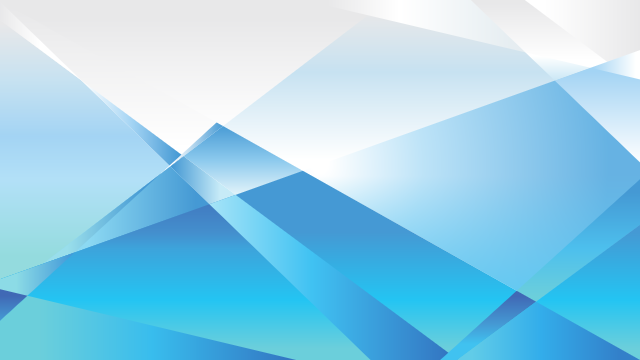
Reproduce this background procedurally as a Shadertoy shader.

```glsl
// Overlapping glassy facets in white, cyan and blue.
// Straight lines split a 16 x 9 canvas into half planes; products of their
// coverages mask each facet, which is then filled with a smooth colour ramp.

const vec3 WHITE = vec3(1.0);
const vec3 SILVER = vec3(0.91, 0.91, 0.915);
const vec3 ICE = vec3(0.78, 0.885, 0.945);
const vec3 SKY = vec3(0.64, 0.83, 0.955);
const vec3 AQUA = vec3(0.42, 0.81, 0.86);
const vec3 CYAN = vec3(0.14, 0.77, 0.95);
const vec3 BLUE = vec3(0.27, 0.60, 0.83);
const vec3 DEEP = vec3(0.25, 0.41, 0.71);

// Smooth coverage of the half plane below y = height + slope * x
float below(vec2 p, float height, float slope) {
    float dist = (height + slope * p.x - p.y) / sqrt(1.0 + slope * slope);
    return clamp(0.5 + dist * iResolution.y / 9.0, 0.0, 1.0);
}

// Two colour ramp between lo and hi
vec3 ramp(vec3 a, vec3 b, float lo, float hi, float t) {
    return mix(a, b, clamp((t - lo) / (hi - lo), 0.0, 1.0));
}

// Three colour ramp with stops at lo, mid and hi
vec3 ramp(vec3 a, vec3 b, vec3 c, float lo, float mid, float hi, float t) {
    return t < mid ? ramp(a, b, lo, mid, t) : ramp(b, c, mid, hi, t);
}

void mainImage(out vec4 fragColor, in vec2 fragCoord) {
    vec2 p = fragCoord / iResolution.xy * vec2(16.0, 9.0);

    // Falling lines
    float ridge = below(p, 8.977, -0.561);
    float bandLow = below(p, 8.958, -0.967);
    float bandHigh = below(p, 8.5, -0.742);
    float foot = below(p, 1.77, -0.239);
    float roof = below(p, 10.79, -0.236);
    float cornerLow = below(p, 20.3, -0.96);
    float cornerHigh = below(p, 18.84, -0.75);

    // Rising lines
    float horizon = below(p, 2.02, 0.358);
    float raySteep = below(p, 0.98, 0.916);
    float rayFlat = below(p, 1.583, 0.765);
    float beamHigh = below(p, -9.96, 0.905);
    float beamLow = below(p, -8.46, 0.74);
    float band = bandHigh * (1.0 - bandLow);

    // Pale upper field
    vec3 col = ramp(WHITE, ICE, SILVER, 5.0, 7.2, 8.7, p.y);
    vec3 mist = ramp(WHITE, SILVER, 5.7 - 0.4 * ridge, 8.5 + 0.3 * ridge, p.y);
    col = mix(col, mist, 1.0 - rayFlat);

    // Left field, white wedge and the thin start of the band
    vec3 left = p.y < 5.6
        ? ramp(vec3(0.58, 0.86, 0.87), vec3(0.70, 0.88, 0.97), SKY, 2.6, 4.5, 5.6, p.y)
        : ramp(SKY, ICE, SILVER, 5.6, 7.0, 8.4, p.y);
    col = mix(col, left, bandLow * bandHigh);
    col = mix(col, ramp(SILVER, WHITE, 0.0, 1.0, p.x), bandLow * (1.0 - bandHigh) * (1.0 - rayFlat));
    col = mix(col, ramp(WHITE, SKY, BLUE, 2.1, 3.3, 4.5, p.x), band * (1.0 - rayFlat));

    // Facets around the crossing point
    float sliver = ridge * raySteep * (1.0 - rayFlat) * step(4.0, p.x);
    col = mix(col, ramp(WHITE, BLUE, 4.3, 5.6, p.x), sliver);
    vec3 kite = ramp(vec3(0.90, 0.96, 0.98), vec3(0.55, 0.79, 0.93), BLUE, 4.1, 5.0, 5.9, p.y);
    col = mix(col, kite, ridge * rayFlat * (1.0 - bandHigh));
    col = mix(col, ramp(BLUE, vec3(0.78, 0.92, 0.97), 4.3, 5.5, p.x), rayFlat * band);
    col = mix(col, ramp(vec3(0.55, 0.85, 0.95), BLUE, 2.2, 4.9, p.x), rayFlat * bandLow);
    col = mix(col, ramp(vec3(0.6, 0.87, 0.92), BLUE, 1.7, 3.6, p.x),
              rayFlat * (1.0 - raySteep) * bandLow);

    // Broad right field, glowing from its left tip
    float reach = length((p - vec2(8.0, 4.9)) * vec2(1.0, 0.85));
    vec3 glow = ramp(WHITE, vec3(0.74, 0.89, 0.97), vec3(0.40, 0.70, 0.89), 0.2, 2.6, 7.2, reach);
    vec3 pool = ramp(vec3(0.38, 0.79, 0.95), glow, 1.4, 4.6, p.y);
    col = mix(col, pool, horizon * (1.0 - ridge));

    // Right corner facets below the roof line
    vec3 pane = ramp(WHITE, SKY, 4.9, 7.2, p.y);
    col = mix(col, pane, horizon * (1.0 - cornerLow));
    vec3 chip = ramp(vec3(0.78, 0.90, 0.96), WHITE, 6.95, 7.6, p.y);
    col = mix(col, chip, (1.0 - horizon) * (1.0 - cornerLow));

    // Saturated lower fields either side of the widening band
    vec3 sea = ramp(AQUA, CYAN, BLUE, 0.3, 1.5, 3.2, p.y);
    vec3 shadedSea = ramp(sea, DEEP, 2.8, 4.6, p.y);
    col = mix(col, sea, horizon * ridge);
    col = mix(col, shadedSea, horizon * bandLow);
    vec3 ribbon = ramp(vec3(0.64, 0.89, 0.97), vec3(0.25, 0.76, 0.95), vec3(0.20, 0.46, 0.76),
                       5.3, 7.8, 11.2, p.x);
    col = mix(col, ribbon, horizon * band);

    // Lower left corner
    vec3 fin = ramp(vec3(0.55, 0.86, 0.90), vec3(0.26, 0.60, 0.85), 0.4, 1.8, p.x);
    col = mix(col, fin, horizon * (1.0 - raySteep));
    vec3 base = ramp(AQUA, vec3(0.22, 0.74, 0.93), vec3(0.20, 0.46, 0.76), 1.0, 3.8, 7.3, p.x);
    col = mix(col, base, foot * raySteep);
    col = mix(col, ramp(BLUE, DEEP, 1.0, 1.6, p.y), foot * (1.0 - raySteep) * step(p.x, 1.0));

    // Rising beam at the lower right and the fields under it
    vec3 beam = ramp(AQUA, vec3(0.30, 0.75, 0.93), BLUE, 1.6, 2.8, 4.2, p.y);
    vec3 beamShade = ramp(vec3(0.25, 0.76, 0.94), BLUE, DEEP, 0.4, 0.9, 1.6, p.y);
    col = mix(col, mix(beam, beamShade, ridge), beamHigh * (1.0 - beamLow));
    vec3 under = ramp(vec3(0.38, 0.80, 0.91), vec3(0.20, 0.68, 0.92), vec3(0.20, 0.50, 0.79),
                      11.8, 13.5, 15.5, p.x);
    col = mix(col, mix(sea, under, ridge), beamLow);

    // Silvery strips above the roof line
    vec3 top = ramp(SILVER, WHITE, vec3(0.90, 0.93, 0.945), 8.2, 10.0, 12.8, p.x);
    vec3 strip = ramp(WHITE, SILVER, 7.5, 8.9, p.y);
    vec3 corner = ramp(WHITE, SILVER, 13.6, 16.0, p.x);
    top = mix(top, strip, 1.0 - cornerLow);
    top = mix(top, corner, 1.0 - cornerHigh);
    top = mix(top, ramp(SKY, WHITE, 14.8, 15.9, p.x), horizon);
    col = mix(col, top, 1.0 - roof);

    fragColor = vec4(col, 1.0);
}
```
